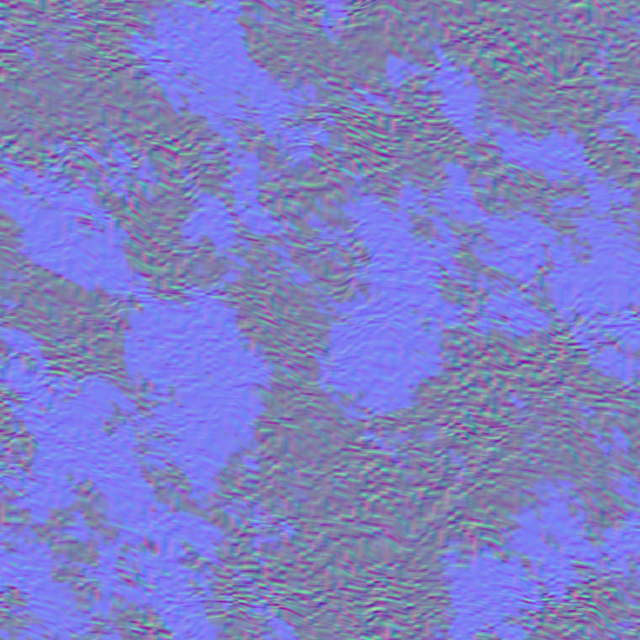
This texture map is drawn by a Shadertoy shader. Its source:

```glsl
float hash(vec2 cell) {
    uvec2 u = uvec2(ivec2(cell) + 4096);
    uint h = u.x * 1597334677u ^ u.y * 3812015801u;
    h = (h ^ (h >> 15)) * 2246822519u;
    h = (h ^ (h >> 13)) * 3266489917u;
    return float((h ^ (h >> 16)) >> 8) / 16777216.0;
}

float noise(vec2 p) {
    vec2 i = floor(p), f = p - i;
    f = f * f * f * (f * (f * 6.0 - 15.0) + 10.0);
    return mix(mix(hash(i), hash(i + vec2(1, 0)), f.x),
               mix(hash(i + vec2(0, 1)), hash(i + vec2(1, 1)), f.x), f.y);
}

float fbm(vec2 p) {
    float sum = 0.0, total = 0.0, amp = 1.0;
    for (int i = 0; i < 5; i++) {
        sum += amp * noise(p);
        total += amp;
        amp *= 0.72;
        p = mat2(0.8, 0.6, -0.6, 0.8) * p * 2.1 + 17.3;
    }
    return sum / total;
}

// Crests lean a little to the right and swing from place to place
vec2 bend(vec2 p) {
    p.y += 0.16 * p.x + 0.03 * noise(p * 8.0 + 31.0) + 0.012 * noise(p * 25.0);
    return p;
}

// Short broken ripples in two sizes
float rippleHeight(vec2 p) {
    vec2 q = bend(p);
    float fine = noise(q * vec2(95, 150));
    float coarse = noise(q * vec2(44, 84) + 53.0);
    return 0.0082 * fine + 0.0065 * coarse;
}

// Ragged patches stretched along the falling diagonal
float roughness(vec2 p) {
    vec2 along = vec2(dot(p, vec2(0.75, -0.66)), dot(p, vec2(0.66, 0.75)));
    along += 0.03 * vec2(noise(p * 13.0 + 7.0), noise(p * 13.0 + 71.0));
    return smoothstep(0.37, 0.54, fbm(along * vec2(5.5, 9.0) + 20.0));
}

void mainImage(out vec4 fragColor, in vec2 fragCoord) {
    vec2 p = fragCoord / iResolution.y;
    float rough = roughness(p);

    // Slope of the ripples, strongest in the rough patches
    float e = 0.0008;
    float h = rippleHeight(p);
    vec2 slope = vec2(rippleHeight(p + vec2(e, 0)) - h,
                      rippleHeight(p + vec2(0, e)) - h) / e;
    slope *= mix(0.16, 1.0, rough) * mix(0.5, 1.5, noise(p * 12.0 + 90.0));

    // Grain too fine to resolve shortens the averaged normal
    float speckle = noise(bend(p) * vec2(80, 120) + 11.0);
    float grain = 0.06 + 2.0 * rough + 7.0 * rough * rough * mix(0.1, 1.4, speckle);
    vec3 normal = vec3(-slope.x, slope.y, 1.0) / sqrt(1.0 + dot(slope, slope) + grain);

    fragColor = vec4(vec3(0.495, 0.5, 0.49) + vec3(0.5, 0.5, 0.48) * normal, 1.0);
}
```
